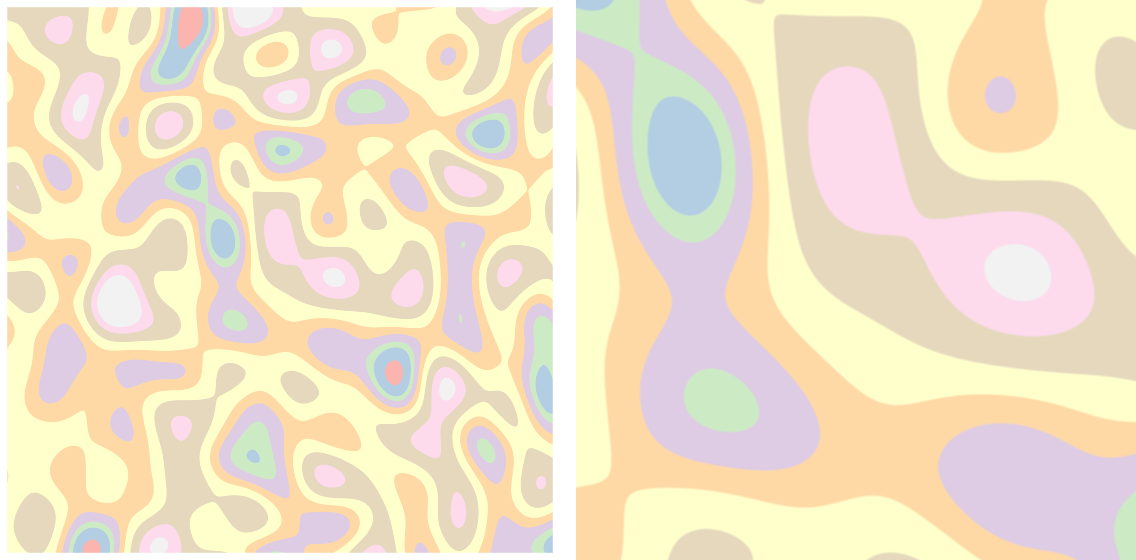
Left, the full canvas; right, a detail of the centre.
This texture is drawn by a three.js fragment shader. Its source:

```glsl
varying vec2 vUv;

const float TAU = 6.2831853;
const float GOLDEN_ANGLE = 2.3999632;

// Field: plane waves, frequencies in cycles per canvas
const int WAVES = 64;
const float LOW_FREQUENCY = 2.0;
const float HIGH_FREQUENCY = 8.5;
const float SEED = 17.0;

// Edges, in canvas units
const float MARGIN = 0.013;
const float SOFTNESS = 0.001;

// Heights where one band gives way to the next, in standard deviations
const float BLUE_FROM = -2.80;
const float GREEN_FROM = -2.01;
const float LILAC_FROM = -1.54;
const float ORANGE_FROM = -0.86;
const float YELLOW_FROM = -0.19;
const float TAN_FROM = 0.61;
const float PINK_FROM = 1.55;
const float GREY_FROM = 2.28;

const vec3 WHITE = vec3(1.0);
const vec3 RED = vec3(0.984, 0.706, 0.682);
const vec3 BLUE = vec3(0.702, 0.804, 0.890);
const vec3 GREEN = vec3(0.800, 0.922, 0.773);
const vec3 LILAC = vec3(0.871, 0.796, 0.894);
const vec3 ORANGE = vec3(0.996, 0.851, 0.651);
const vec3 YELLOW = vec3(1.0, 1.0, 0.800);
const vec3 TAN = vec3(0.898, 0.847, 0.741);
const vec3 PINK = vec3(0.992, 0.855, 0.925);
const vec3 GREY = vec3(0.949);

float hash(float n) {
  n = fract(n * 0.1031);
  n *= n + 33.33;
  n *= n + n;
  return fract(n);
}

// Random smooth field of unit variance: slope in xy, height in z
vec3 waveField(vec2 p) {
  vec3 field = vec3(0.0);
  for (int i = 0; i < WAVES; i++) {
    float id = float(i);
    float angle = id * GOLDEN_ANGLE + hash(id + SEED);
    float spread = (id + 0.5) / float(WAVES);
    float frequency = mix(LOW_FREQUENCY, HIGH_FREQUENCY, spread);
    vec2 wave = TAU * frequency * vec2(cos(angle), sin(angle));
    float phase = dot(wave, p) + TAU * hash(id + SEED * 7.0);
    field += vec3(-wave * sin(phase), cos(phase));
  }
  return field * sqrt(2.0 / float(WAVES));
}

// Switches to the next band above a height, with a thin smooth edge
vec3 band(vec3 below, vec3 above, float edge, float height, float blur) {
  return mix(below, above, smoothstep(edge - blur, edge + blur, height));
}

vec3 bandColour(float height, float blur) {
  vec3 colour = band(RED, BLUE, BLUE_FROM, height, blur);
  colour = band(colour, GREEN, GREEN_FROM, height, blur);
  colour = band(colour, LILAC, LILAC_FROM, height, blur);
  colour = band(colour, ORANGE, ORANGE_FROM, height, blur);
  colour = band(colour, YELLOW, YELLOW_FROM, height, blur);
  colour = band(colour, TAN, TAN_FROM, height, blur);
  colour = band(colour, PINK, PINK_FROM, height, blur);
  return band(colour, GREY, GREY_FROM, height, blur);
}

void main() {
  // Contour bands, with blur scaled by slope for even edge width
  vec3 field = waveField(vUv);
  float blur = max(length(field.xy) * SOFTNESS, 0.0001);
  vec3 colour = bandColour(field.z, blur);

  // White frame
  vec2 toBorder = min(vUv, 1.0 - vUv);
  float inside = min(toBorder.x, toBorder.y) - MARGIN;
  colour = mix(WHITE, colour, smoothstep(-SOFTNESS, SOFTNESS, inside));

  gl_FragColor = vec4(colour, 1.0);
}
```
